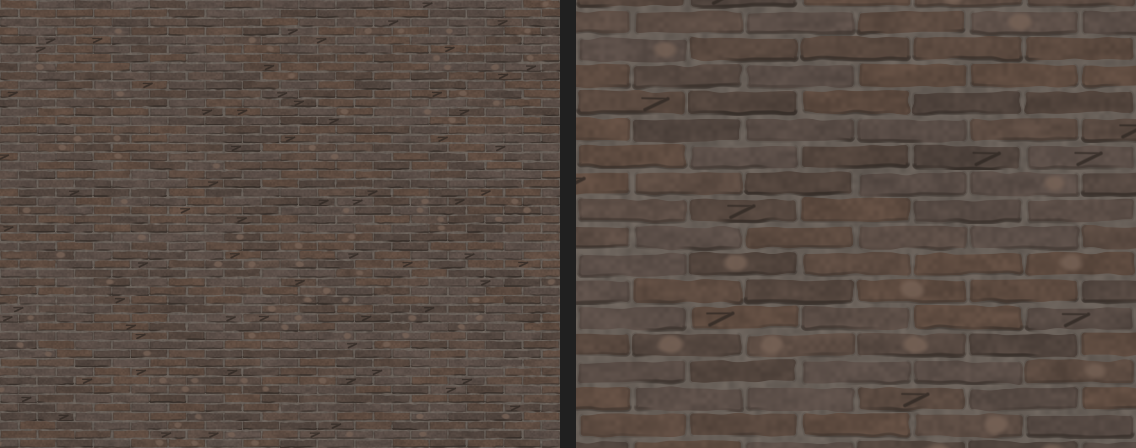
Left: the whole. Right: its middle third, enlarged.
Reproduce this texture procedurally as a WebGL 1 fragment shader.

```glsl
precision highp float;
// Weathered dark brown brick wall in running bond, 15 bricks across and 50 courses high.

uniform vec2 u_resolution;

float hash(vec2 p) {
  return fract(sin(dot(p, vec2(12.9898, 78.233))) * 43758.5453);
}

float noise(vec2 p) {
  vec2 i = floor(p), f = fract(p);
  f = f * f * (3.0 - 2.0 * f);
  return mix(mix(hash(i), hash(i + vec2(1.0, 0.0)), f.x),
             mix(hash(i + vec2(0.0, 1.0)), hash(i + 1.0), f.x), f.y);
}

float roundedBox(vec2 p, vec2 halfSize, float radius) {
  vec2 d = abs(p) - halfSize + radius;
  return length(max(d, 0.0)) + min(max(d.x, d.y), 0.0) - radius;
}

float segment(vec2 p, vec2 a, vec2 b) {
  vec2 ab = b - a;
  return length(p - a - ab * clamp(dot(p - a, ab) / dot(ab, ab), 0.0, 1.0));
}

void main() {
  // One unit is the height of a course; each brick cell is 4.167 units long
  vec2 uv = gl_FragCoord.xy / u_resolution;
  vec2 wall = uv * vec2(62.5, 50.0);
  float pixel = 50.0 / u_resolution.y;

  // Running bond: every other course shifts by half a brick
  vec2 grid = uv * vec2(15.0, 50.0);
  float course = floor(grid.y);
  grid.x += 0.5 * (1.0 - mod(course, 2.0));
  vec2 id = floor(grid);
  vec2 local = (fract(grid) - 0.5) * vec2(4.167, 1.0);

  // Random traits of each brick
  float tone = hash(id + 3.1);
  float tint = hash(id + 17.7);
  float wear = hash(id + 41.3);
  float place = hash(id + 67.9);

  // Brick outline, slightly tilted, uneven and chipped
  vec2 p = local;
  p.y += (tint - 0.5) * 0.07 + (place - 0.5) * 0.03 * p.x;
  p.x += (tone - 0.5) * 0.1;
  float chips = (noise(wall * vec2(1.6, 2.5)) - 0.5) * 0.12;
  vec2 halfSize = vec2(1.96 + 0.05 * wear, 0.385 + 0.035 * place);
  float d = roundedBox(p, halfSize, 0.12) + chips;
  float brick = 1.0 - smoothstep(-0.6 * pixel, 0.6 * pixel, d);

  // Face colour: brown, grey brown or dark, with mottling and grain
  float mottle = noise(wall * vec2(0.9, 2.0) + 20.0);
  float grain = noise(wall * 5.0) - 0.5;
  vec3 face = mix(vec3(0.37, 0.295, 0.25), vec3(0.355, 0.305, 0.28), smoothstep(0.3, 0.7, tint));
  face = mix(face, vec3(0.305, 0.258, 0.232), smoothstep(0.45, 1.0, tone) * 0.8);
  face *= 0.93 + 0.14 * mottle + 0.12 * grain;

  // Pale worn spots on some bricks
  vec2 spotAt = p - vec2((place - 0.5) * 2.6, 0.04);
  float spot = 1.0 - smoothstep(0.18, 0.42, length(spotAt * vec2(0.75, 1.0)) + chips);
  face = mix(face, vec3(0.47, 0.39, 0.34), spot * step(0.88, wear) * 0.75);

  // Slanted cracks on a few others
  vec2 crackAt = p - vec2((place - 0.5) * 2.0, 0.0);
  float crack = min(segment(crackAt, vec2(-0.4, -0.26), vec2(0.45, 0.16)),
                    segment(crackAt, vec2(-0.5, 0.17), vec2(0.45, 0.16)) + 0.03);
  crack = 1.0 - smoothstep(0.02, 0.07 + pixel, crack);
  face = mix(face, vec3(0.19, 0.16, 0.14), crack * step(wear, 0.07) * 0.8);

  // Mortar, slightly paler and greyer than the bricks
  vec3 mortar = vec3(0.405, 0.372, 0.345) * (0.94 + 0.12 * noise(wall * 3.0 + 9.0) + 0.1 * grain);
  vec3 color = mix(mortar, face, brick);

  // Broken shadow under the lower edge, faint one along the ends
  float rim = 1.0 - smoothstep(0.04, 0.09 + 0.6 * pixel, abs(d + 0.02));
  float under = smoothstep(0.15, 0.35, -p.y) * smoothstep(0.25, 0.75, noise(wall * vec2(0.7, 1.0) + 50.0));
  float ends = smoothstep(1.8, 1.95, abs(p.x)) * 0.2;
  color = mix(color, vec3(0.2, 0.17, 0.15), rim * max(under * (0.35 + 0.5 * tone), ends));

  // Gentle drift of brightness over the wall
  color *= 0.98 + 0.04 * noise(wall * 0.15);
  gl_FragColor = vec4(color, 1.0);
}
```
